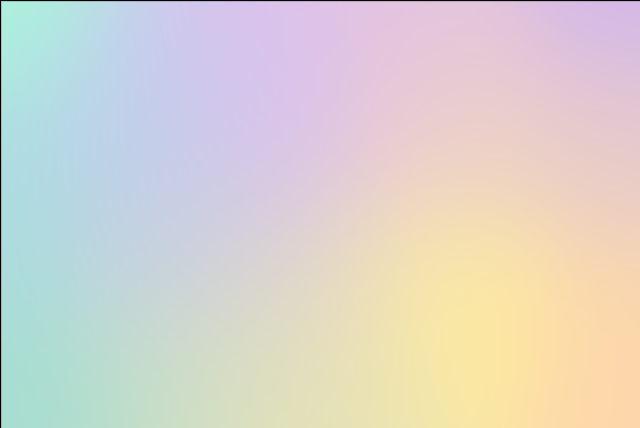
Give the GLSL for this background, as a WebGL 2 fragment shader.

```glsl
#version 300 es
precision highp float;
// Soft pastel mesh gradient: mint, lilac, yellow and peach spots are blended
// by normalized Gaussian weights, so every pixel is a smooth colour average.
// A hairline dark edge runs along the top and the left side.

#define SPOT_COUNT 16
#define SPREAD 0.125       // Gaussian radius, in canvas widths
#define EDGE_WIDTH 0.0018  // hairline thickness, in canvas widths
#define EDGE_COLOR vec3(0.0)

uniform vec2 u_resolution;
out vec4 fragColor;

// Spot centres as fractions of the canvas, from left to right
const vec2 CENTRES[SPOT_COUNT] = vec2[](
  vec2(0.00, 1.00), vec2(0.00, 0.50), vec2(0.04, 0.05), vec2(0.22, 0.72),
  vec2(0.27, 0.45), vec2(0.28, 0.08), vec2(0.37, 0.95), vec2(0.43, 0.68),
  vec2(0.62, 0.97), vec2(1.00, 1.00), vec2(0.70, 0.68), vec2(1.00, 0.66),
  vec2(0.47, 0.33), vec2(0.48, 0.05), vec2(0.69, 0.30), vec2(1.00, 0.20));

// Colour of each spot, in the same order
const vec3 COLORS[SPOT_COUNT] = vec3[](
  vec3(0.67, 0.95, 0.86), vec3(0.66, 0.87, 0.87),
  vec3(0.64, 0.87, 0.82), vec3(0.73, 0.82, 0.93),
  vec3(0.78, 0.81, 0.88), vec3(0.79, 0.87, 0.78),
  vec3(0.85, 0.76, 0.94), vec3(0.87, 0.75, 0.93),
  vec3(0.89, 0.76, 0.88), vec3(0.82, 0.71, 0.93),
  vec3(0.93, 0.82, 0.78), vec3(0.91, 0.80, 0.78),
  vec3(0.88, 0.84, 0.80), vec3(0.91, 0.89, 0.70),
  vec3(1.00, 0.93, 0.61), vec3(0.99, 0.84, 0.67));

// Weighted average of all spots; scale turns fractions into canvas widths
vec3 meshGradient(vec2 uv, vec2 scale) {
  vec3 colorSum = vec3(0.0);
  float weightSum = 0.0;
  for (int i = 0; i < SPOT_COUNT; i++) {
    vec2 offset = (uv - CENTRES[i]) * scale;
    float weight = exp(-dot(offset, offset) / (2.0 * SPREAD * SPREAD));
    colorSum += weight * COLORS[i];
    weightSum += weight;
  }
  return colorSum / weightSum;
}

void main() {
  vec2 uv = gl_FragCoord.xy / u_resolution;
  vec2 scale = vec2(1.0, u_resolution.y / u_resolution.x);
  vec3 color = meshGradient(uv, scale);

  // Antialiased hairline at the nearer of the left and top borders
  float pixel = 1.0 / u_resolution.x;
  float border = min(uv.x, (1.0 - uv.y) * scale.y);
  float edge = clamp((EDGE_WIDTH - border) / pixel + 0.5, 0.0, 1.0);
  fragColor = vec4(mix(color, EDGE_COLOR, edge), 1.0);
}
```
